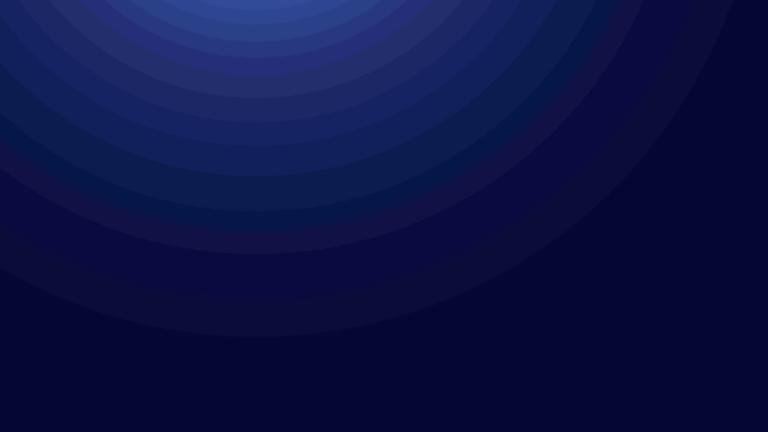
A Shadertoy shader for this background:

```glsl
const int BANDS = 14;

// Radius of each band edge and half its blur, in canvas heights
const vec2 EDGES[BANDS] = vec2[](
    vec2(0.414, 0.004), vec2(0.447, 0.003), vec2(0.488, 0.003),
    vec2(0.525, 0.004), vec2(0.565, 0.002), vec2(0.618, 0.002),
    vec2(0.674, 0.002), vec2(0.729, 0.002), vec2(0.799, 0.002),
    vec2(0.880, 0.002), vec2(0.926, 0.018), vec2(0.979, 0.002),
    vec2(1.088, 0.025), vec2(1.171, 0.004)
);

// Colours from the light outwards, in 8-bit steps
const vec3 COLORS[BANDS + 1] = vec3[](
    vec3(50, 75, 152), vec3(46, 70, 145), vec3(42, 64, 137),
    vec3(40, 56, 128), vec3(37, 46, 120), vec3(35, 46, 108),
    vec3(28, 40, 102), vec3(22, 35, 98), vec3(17, 31, 91),
    vec3(13, 28, 78), vec3(5, 22, 72), vec3(17, 17, 70),
    vec3(10, 10, 64), vec3(11, 13, 56), vec3(5, 6, 51)
);

// Fine layered ripple that roughens the band edges
float ripple(vec2 p, float amount) {
    float wave = sin(p.x * 173.0 + 2.0 * sin(p.y * 91.0));
    wave += 0.5 * sin(p.y * 317.0 + p.x * 241.0);
    return amount * wave;
}

// Concentric bands layered from the centre outwards
vec3 bandedGlow(float radius, float pixel) {
    vec3 color = COLORS[0];
    for (int i = 0; i < BANDS; i++) {
        float blur = max(EDGES[i].y, pixel);
        float outside = smoothstep(-blur, blur, radius - EDGES[i].x);
        color = mix(color, COLORS[i + 1], outside);
    }
    return color / 255.0;
}

void mainImage(out vec4 fragColor, in vec2 fragCoord) {
    float pixel = 1.0 / iResolution.y;
    vec2 p = fragCoord * pixel;

    // The light sits above the canvas, a third of the way across
    vec2 lightCenter = vec2(iResolution.x * pixel / 3.0, 1.391);
    float radius = distance(p, lightCenter) + ripple(p, 0.0006);

    fragColor = vec4(bandedGlow(radius, pixel), 1.0);
}
```
